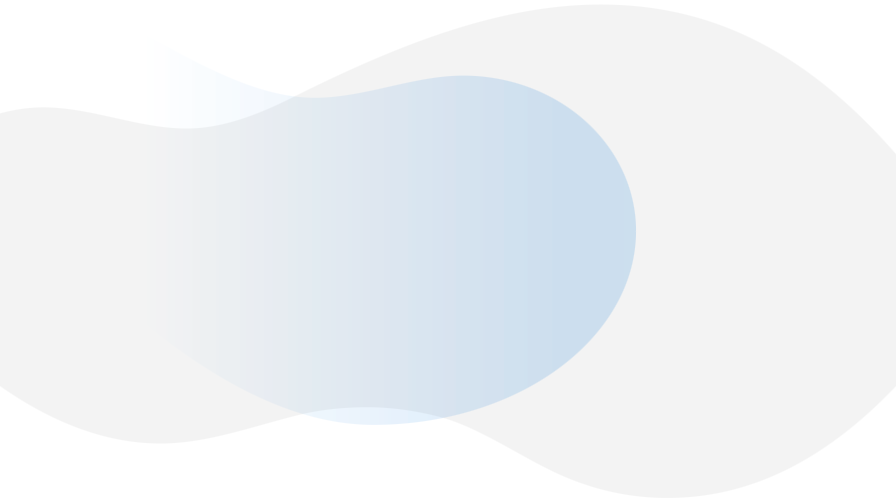
This background is drawn by a Shadertoy shader. Its source:

```glsl
// Cubic through two knots, each given as (x, height, slope)
float curve(float x, vec3 a, vec3 b) {
    float w = b.x - a.x;
    float t = clamp((x - a.x) / w, 0.0, 1.0);
    float s = 1.0 - t;
    return mix(a.y, b.y, t * t * (3.0 - 2.0 * t))
         + w * t * s * (a.z * s - b.z * t);
}

float coverage(float d) {
    return clamp(d / max(fwidth(d), 1e-5) + 0.5, 0.0, 1.0);
}

float hash(float n) {
    return fract(sin(n * 12.9898) * 43758.5453);
}

// Upper edge of the wide grey wave
float waveTop(float x) {
    vec3 crest = vec3(0.086, 0.787, 0.0);
    vec3 dip = vec3(0.370, 0.745, 0.0);
    vec3 rise = vec3(0.579, 0.806, 0.5);
    vec3 peak = vec3(1.192, 0.991, 0.0);
    return x < crest.x ? curve(x, vec3(0.0, 0.775, 0.27), crest)
         : x < dip.x ? curve(x, crest, dip)
         : x < rise.x ? curve(x, dip, rise)
         : x < peak.x ? curve(x, rise, peak)
         : curve(x, peak, vec3(1.778, 0.694, -1.15));
}

// Lower edge of the wide grey wave
float waveBottom(float x) {
    vec3 trough = vec3(0.319, 0.120, 0.0);
    vec3 rise = vec3(0.590, 0.176, 0.25);
    vec3 crest = vec3(0.729, 0.192, 0.0);
    vec3 fall = vec3(0.868, 0.174, -0.25);
    vec3 slope = vec3(1.088, 0.069, -0.5);
    vec3 base = vec3(1.324, 0.012, 0.0);
    return x < trough.x ? curve(x, vec3(0.0, 0.234, -0.7), trough)
         : x < rise.x ? curve(x, trough, rise)
         : x < crest.x ? curve(x, rise, crest)
         : x < fall.x ? curve(x, crest, fall)
         : x < slope.x ? curve(x, fall, slope)
         : x < base.x ? curve(x, slope, base)
         : curve(x, base, vec3(1.778, 0.234, 1.05));
}

// Blue drop: curved tail on the left, elliptic arcs on the right
float dropDistance(vec2 p) {
    float middle = 0.542;
    if (p.y > middle) {
        vec3 dip = vec3(0.625, 0.806, 0.0);
        vec3 peak = vec3(0.919, 0.850, 0.0);
        if (p.x > peak.x)
            return 0.308 * (1.0 - length((p - vec2(peak.x, middle)) / vec2(0.343, 0.308)));
        float top = p.x < dip.x ? curve(p.x, vec3(0.289, 0.931, -0.55), dip)
                                : curve(p.x, dip, peak);
        return top - p.y;
    }
    vec3 base = vec3(0.741, 0.157, 0.0);
    if (p.x > base.x)
        return 0.385 * (1.0 - length((p - vec2(base.x, middle)) / vec2(0.521, 0.385)));
    return p.y - curve(p.x, vec3(0.289, 0.356, -0.8), base);
}

void mainImage(out vec4 fragColor, in vec2 fragCoord) {
    vec2 p = fragCoord / iResolution.y;
    p.x *= 1.7778 * iResolution.y / iResolution.x;

    // Grey wave on white
    float wave = coverage(waveTop(p.x) - p.y) * coverage(p.y - waveBottom(p.x));
    vec3 color = mix(vec3(1.0), vec3(0.953), wave);

    // Tint deepens to the right in faint vertical bands
    float band = floor(p.x * 21.0);
    float stepped = mix(p.x, (band + 0.5) / 21.0, 0.5);
    float strength = clamp((stepped - 0.289) / 0.82, 0.0, 1.0);
    vec3 tint = mix(vec3(1.0), vec3(0.842, 0.914, 0.980), strength);
    tint += vec3(0.006, -0.004, 0.0) * (hash(band) - 0.5) * smoothstep(0.3, 0.4, p.x);

    float drop = coverage(dropDistance(p)) * smoothstep(0.285, 0.293, p.x);
    color *= mix(vec3(1.0), tint, drop);
    fragColor = vec4(color, 1.0);
}
```
